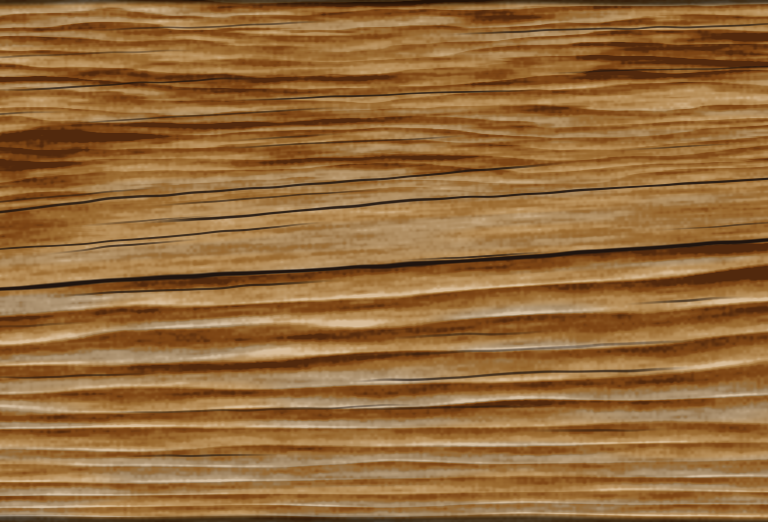
Write a WebGL 1 fragment shader that draws this texture.

```glsl
precision highp float;
uniform vec2 u_resolution;

float hash(vec2 p) {
  vec3 q = fract(p.xyx * vec3(0.1031, 0.1030, 0.0973));
  q += dot(q, q.yzx + 33.33);
  return fract((q.x + q.y) * q.z);
}

float noise(vec2 p) {
  vec2 i = floor(p), f = fract(p);
  f = f * f * (3.0 - 2.0 * f);
  return mix(mix(hash(i), hash(i + vec2(1, 0)), f.x),
             mix(hash(i + vec2(0, 1)), hash(i + vec2(1, 1)), f.x), f.y);
}

float fbm(vec2 p) {
  float sum = 0.0, amp = 0.5;
  for (int i = 0; i < 4; i++) {
    sum += amp * noise(p);
    p = p * 2.03 + 17.3;
    amp *= 0.5;
  }
  return sum / 0.9375;
}

// Growth ring: fades from pale to dark, then ends abruptly
float ringDarkness(float phase) {
  float s = fract(phase);
  return smoothstep(0.1, 0.75, s) * (1.0 - smoothstep(0.84, 1.0, s));
}

// Tapered split along the grain, from x = start to x = end
float split(vec2 g, float level, float start, float end, float width) {
  float taper = smoothstep(start, start + 0.15, g.x) * (1.0 - smoothstep(end - 0.15, end, g.x));
  float wobble = 0.007 * (noise(vec2(g.x * 5.0, level * 91.0)) - 0.5)
               + 0.003 * (noise(vec2(g.x * 19.0, level * 57.0)) - 0.5);
  float w = width * (0.6 + 0.8 * noise(vec2(g.x * 9.0, level * 133.0)));
  return taper * (1.0 - smoothstep(w * 0.4, w + 0.002, abs(g.y - level - wobble)));
}

vec3 woodColor(float tone) {
  vec3 c = mix(vec3(0.32, 0.16, 0.05), vec3(0.49, 0.27, 0.08), smoothstep(0.0, 0.22, tone));
  c = mix(c, vec3(0.61, 0.42, 0.19), smoothstep(0.2, 0.48, tone));
  c = mix(c, vec3(0.72, 0.56, 0.35), smoothstep(0.45, 0.74, tone));
  return mix(c, vec3(0.85, 0.74, 0.60), smoothstep(0.7, 1.05, tone));
}

void main() {
  vec2 p = gl_FragCoord.xy / u_resolution.y;

  // Grain coordinates: fibres tilt most near the middle
  float bend = (p.y - 0.5) / 0.25;
  vec2 g = vec2(p.x, p.y - 0.062 * p.x * exp(-bend * bend));
  float upper = smoothstep(0.443, 0.453, g.y);

  // Wide, even rings below; they narrow toward the bottom edge
  float v = max(g.y + 0.012 * (fbm(vec2(g.x * 1.8, g.y * 14.0)) - 0.5), 0.0);
  float lowerPhase = log(0.02 + 0.09 * v) / 0.09
                   + 0.4 * (noise(vec2(g.x * 4.0, g.y * 45.0)) - 0.5);
  float ridge = fract(lowerPhase);
  ridge = min(ridge, 1.0 - ridge);
  float strength = mix(0.32, 0.62, smoothstep(0.08, 0.3, g.y));
  float lowerTone = 0.72 - strength * ringDarkness(lowerPhase)
                  * (0.65 + 0.6 * noise(vec2(g.x * 2.0, g.y * 22.0)));
  float gleam = exp(-ridge * ridge * 110.0) * smoothstep(0.25, 0.75, noise(vec2(g.x * 5.0, g.y * 50.0)));
  lowerTone += 0.26 * gleam;

  // Fine, wavy rings with flame-like streaks above
  float upperPhase = g.y * 37.0 + 2.6 * fbm(vec2(g.x * 1.7, g.y * 7.0))
                   + 1.1 * fbm(vec2(g.x * 4.0, g.y * 40.0));
  float figure = smoothstep(0.55, 0.67, g.y);
  float upperTone = 0.60 - 0.36 * figure * (ringDarkness(upperPhase) - 0.3)
                  * (0.5 + noise(vec2(g.x * 2.5, g.y * 18.0)));
  float flame = fbm(vec2(g.x * 2.2 + 7.0, (g.y - 0.04 * g.x) * 26.0));
  upperTone -= 0.42 * figure * smoothstep(0.52, 0.78, flame);
  upperTone += 0.22 * (fbm(vec2(g.x * 3.0, g.y * 32.0)) - 0.5);

  // Brown stain at the left
  vec2 stain = (p - vec2(0.03, 0.555)) / vec2(0.17, 0.042);
  float stainEdge = length(stain) + 0.7 * (fbm(vec2(p.x * 9.0, p.y * 60.0)) - 0.5);
  upperTone -= 0.32 * (1.0 - smoothstep(0.55, 1.1, stainEdge));

  // Fibres and pores
  float tone = mix(lowerTone, upperTone, upper);
  tone += 0.27 * (noise(vec2(g.x * 7.0, g.y * 110.0)) - 0.5);
  tone += 0.20 * (noise(vec2(g.x * 26.0, g.y * 170.0)) - 0.5);
  tone += 0.13 * (noise(p * 150.0) - 0.5);
  tone += 0.16 * (fbm(p * vec2(1.5, 4.0) + 5.0) - 0.5);
  vec3 color = woodColor(tone);

  // Weathered grey on pale fibres
  float grey = smoothstep(0.4, 0.75, noise(vec2(g.x * 3.0, g.y * 38.0) + 9.0));
  grey *= mix(0.5, 0.25, upper) * smoothstep(0.35, 0.65, tone);
  color = mix(color, vec3(dot(color, vec3(0.36, 0.5, 0.14))) * vec3(1.08, 1.0, 0.9), grey);

  // Long splits, then scattered hairlines
  float shade = split(g, 0.448, -0.3, 2.0, 0.0042);
  shade = max(shade, 0.9 * split(g - vec2(0.0, 0.034 * g.x), 0.547, 0.25, 1.9, 0.0022));
  shade = max(shade, 0.85 * split(g - vec2(0.0, 0.046 * g.x), 0.596, -0.3, 1.1, 0.0020));
  for (int i = 0; i < 30; i++) {
    float id = float(i);
    float start = 1.6 * hash(vec2(id, 3.0)) - 0.3;
    float reach = 0.25 + 0.55 * hash(vec2(id, 8.0));
    float level = 0.12 + 0.84 * (id + hash(vec2(id, 5.0))) / 30.0;
    float rise = 0.035 * (g.x - start) * step(0.46, level);
    float depth = 0.35 + 0.5 * hash(vec2(id, 12.0));
    shade = max(shade, depth * split(g - vec2(0.0, rise), level, start, start + reach, 0.0011));
  }
  color = mix(color, vec3(0.12, 0.08, 0.06), shade);

  // Dark plank edges
  float edge = min(p.y, 1.0 - p.y) + 0.008 * (noise(vec2(p.x * 4.0, p.y * 3.0)) - 0.5);
  color *= mix(0.42, 1.0, smoothstep(0.002, 0.014, edge));
  gl_FragColor = vec4(color, 1.0);
}
```
